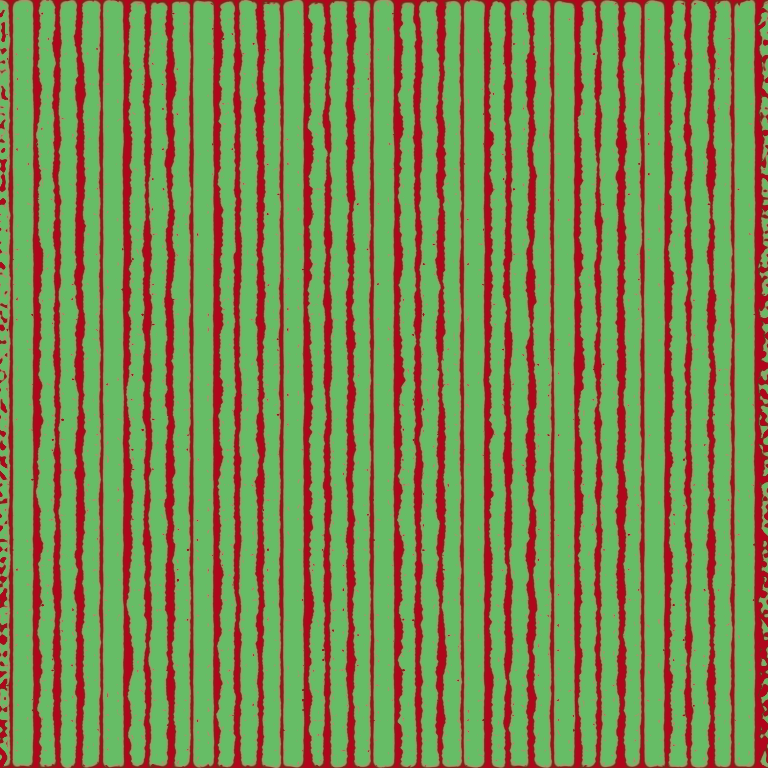
A three.js fragment shader for this pattern:

```glsl
// Ragged red stripes on green: groups of four stripes, one thin and three wide,
// repeat across. Each stripe edge wobbles with its own gradient noise, and the
// signed distance to the nearest edge picks red, green or a faded rim.

varying vec2 vUv;

const float GROUPS = 8.514;      // stripe groups across the canvas
const float FIRST = 0.1275;      // thin stripe of the first group, in groups
const float WRAP = 0.12;         // space kept left of the thin stripe
const float SOFT = 0.009;        // edge smoothing, in groups

const vec3 GREEN = vec3(0.40, 0.74, 0.40);
const vec3 TAN = vec3(0.68, 0.57, 0.42);
const vec3 BROWN = vec3(0.42, 0.18, 0.09);
const vec3 RED = vec3(0.70, 0.02, 0.11);

vec2 gradientAt(vec2 cell) {
  float angle = 6.2832 * fract(sin(dot(cell, vec2(127.1, 311.7))) * 43758.5);
  return vec2(cos(angle), sin(angle));
}

float gradientNoise(vec2 p) {
  vec2 i = floor(p);
  vec2 f = p - i;
  vec2 u = f * f * f * (f * (f * 6.0 - 15.0) + 10.0);
  vec2 e = vec2(1.0, 0.0);
  float low = mix(dot(gradientAt(i), f),
                  dot(gradientAt(i + e.xy), f - e.xy), u.x);
  float high = mix(dot(gradientAt(i + e.yx), f - e.yx),
                   dot(gradientAt(i + e.xx), f - e.xx), u.x);
  return mix(low, high, u.y);
}

// Wobble of one edge along its height, with fine raggedness on top.
float wobble(float seed, float y) {
  float sum = 0.0;
  float gain = 1.0;
  float freq = 2.7;
  for (int i = 0; i < 4; i++) {
    sum += gain * gradientNoise(vec2(seed * 7.0 + 0.37, y * freq + seed * 3.7));
    gain *= 0.68;
    freq *= 2.3;
  }
  return sum;
}

float smoothMin(float a, float b, float k) {
  float h = max(k - abs(a - b), 0.0) / k;
  return min(a, b) - 0.25 * h * h * k;
}

// Signed distance to the stripes, negative inside.
float stripes(vec2 p) {
  vec4 left = vec4(-0.022, 0.240, 0.472, 0.724);
  vec4 right = vec4(0.016, 0.318, 0.538, 0.797);
  vec4 leftRough = vec4(0.018, 0.010, 0.032, 0.034);
  vec4 rightRough = vec4(0.006, 0.046, 0.028, 0.034);
  float shifted = p.x - FIRST + WRAP;
  float group = floor(shifted);
  float x = shifted - group - WRAP;
  float d = 1.0;
  for (int k = 0; k < 4; k++) {
    float seed = 2.0 * (group * 4.0 + float(k)) + 11.0;
    float a = left[k] + leftRough[k] * wobble(seed, p.y);
    float b = right[k] + rightRough[k] * wobble(seed + 1.0, p.y);
    d = min(d, max(a - x, x - b));
  }
  return d;
}

// Signed distance to blots; a higher level makes them rarer.
float blots(vec2 p, float freq, float level) {
  return 0.13 * (level - gradientNoise(p * freq));
}

// Worn red blots along the left and right sides.
float sideWear(vec2 p) {
  float fade = 0.25 * (p.y / GROUPS - 0.5);
  float leftBlots = blots(p + 3.0, 13.0, 0.08 + 2.0 * p.x + fade);
  float rightBlots = blots(p + 9.0, 12.0, 0.04 + fade);
  return min(max(p.x - 0.08, leftBlots), max(8.38 - p.x, rightBlots));
}

// Red rim at the top and bottom ends.
float endRim(vec2 p) {
  float inset = min(p.y, GROUPS - p.y);
  return inset - 0.012 - 0.04 * gradientNoise(vec2(p.x * 6.0, p.y));
}

vec3 paint(float d) {
  vec3 ground = mix(TAN, GREEN, smoothstep(0.0, 0.034, d));
  vec3 ink = mix(BROWN, RED, smoothstep(0.0, 0.030, -d));
  return mix(ink, ground, smoothstep(-SOFT, SOFT, d));
}

void main() {
  vec2 p = vUv * GROUPS;
  float d = stripes(p);
  float specks = max(d - 0.05, blots(p + 21.0, 18.0, 0.54));
  d = smoothMin(min(d, specks), endRim(p), 0.07);
  d = min(d, sideWear(p));
  gl_FragColor = vec4(paint(d), 1.0);
}
```
